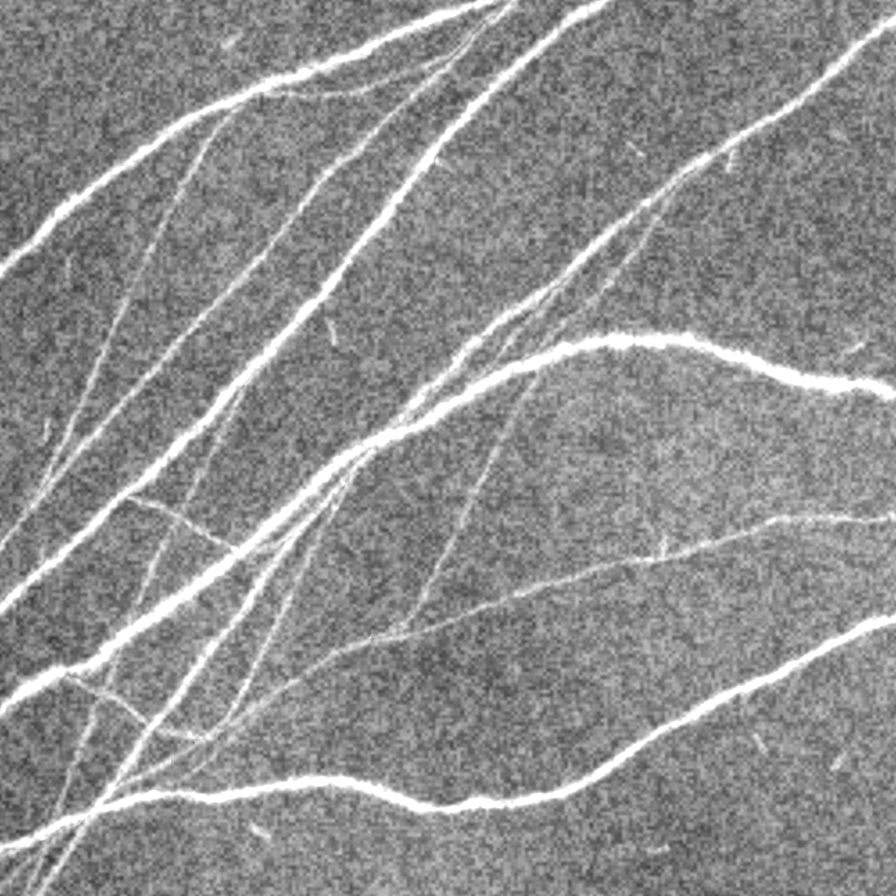
This texture is drawn by a Shadertoy shader. Its source:

```glsl
// Bright branching nerve fibres running diagonally over grainy grey tissue.

const int PATHS = 7;
const int BRANCHES = 15;
const float TISSUE_GREY = 0.505;
const float FINE_GRAIN = 0.25;
const float MID_GRAIN = 0.20;
const float COARSE_GRAIN = 0.08;
const float SHADING = 0.15;
const float FIBRE_GLOW = 0.64;
const float SPECK_CHANCE = 0.16;

// Each path: start height, slope, bend, wave size.
const vec4 PATH[PATHS] = vec4[PATHS](
    vec4( 0.05, 0.10,  0.13,  0.035),
    vec4( 0.00, 0.85, -0.45,  0.010),
    vec4( 0.20, 0.95, -0.55, -0.025),
    vec4(-0.06, 1.55, -0.53,  0.000),
    vec4( 0.325, 1.05, -0.13, -0.030),
    vec4( 0.39, 1.08,  0.00,  0.025),
    vec4( 0.685, 0.90, -0.55, 0.010));
// Each path: half width, brightness.
const vec2 BODY[PATHS] = vec2[PATHS](
    vec2(0.0058, 0.95), vec2(0.0042, 0.42), vec2(0.0076, 1.0),
    vec2(0.0056, 0.75), vec2(0.0062, 0.95), vec2(0.0044, 0.58),
    vec2(0.0062, 0.95));

float hash(vec2 p) {
    uvec2 q = uvec2(ivec2(p)) * uvec2(1597334673u, 3812015801u);
    uint n = (q.x ^ q.y) * 1597334673u;
    n = (n ^ (n >> 15)) * 2246822519u;
    n ^= n >> 13;
    return float(n >> 8) / 16777216.0;
}

float noise(vec2 p) {
    vec2 c = floor(p), f = p - c;
    f = f * f * (3.0 - 2.0 * f);
    return mix(mix(hash(c), hash(c + vec2(1, 0)), f.x),
               mix(hash(c + vec2(0, 1)), hash(c + vec2(1, 1)), f.x), f.y);
}

float pathHeight(int i, float x) {
    vec4 k = PATH[i];
    float seed = float(i) * 7.0 + 3.0;
    float wander = 0.030 * (noise(vec2(x * 8.0 + 5.0, seed)) - 0.5)
                 + 0.009 * (noise(vec2(x * 30.0 + 5.0, seed + 90.0)) - 0.5);
    return k.x + x * (k.y + x * k.z) + k.w * sin(7.854 * x) + wander;
}

// Soft cross section of a fibre, measured square to its slope.
float strand(float dy, float slope, float width) {
    float d = dy / sqrt(1.0 + slope * slope) / width;
    return exp(-d * d);
}

float fibres(vec2 p) {
    const float STEP = 0.004;
    float height[PATHS], slope[PATHS];
    float glow = 0.0;

    // Long fibres
    for (int i = 0; i < PATHS; i++) {
        height[i] = pathHeight(i, p.x);
        slope[i] = (pathHeight(i, p.x + STEP) - height[i]) / STEP;
        float bead = noise(vec2(p.x * 65.0, float(i) + 40.0));
        float width = BODY[i].x * (0.8 + 0.4 * bead);
        float light = BODY[i].y * (0.85 + 0.3 * bead);
        glow = max(glow, light * strand(p.y - height[i], slope[i], width));
    }

    // Thin branches that leave one fibre and join the next
    for (int b = 0; b < BRANCHES; b++) {
        float id = float(b);
        int lower = b % (PATHS - 1);
        float start = 0.85 * hash(vec2(id, 211.0)) - 0.05;
        float span = mix(0.16, 0.36, hash(vec2(id, 307.0)));
        float t = (p.x - start) / span;
        if (t < 0.0 || t > 1.0) continue;
        float blend = t * t * (3.0 - 2.0 * t);
        bool rising = hash(vec2(id, 401.0)) < 0.8;
        int from = rising ? lower : lower + 1;
        int to = rising ? lower + 1 : lower;
        float kink = 0.012 * (noise(vec2(p.x * 24.0 + 3.0, id + 500.0)) - 0.5);
        float y = mix(height[from], height[to], blend) + kink;
        float dy = mix(slope[from], slope[to], blend)
                 + (height[to] - height[from]) * 6.0 * t * (1.0 - t) / span;
        float bead = noise(vec2(p.x * 80.0 + 3.0, id + 600.0));
        float light = mix(0.28, 0.62, hash(vec2(id, 701.0))) * (0.7 + 0.5 * bead);
        glow = max(glow, light * strand(p.y - y, dy, 0.0042));
    }
    return glow;
}

// Sparse short bright cells
float specks(vec2 p) {
    vec2 cell = floor(p * 9.0), q = p * 9.0 - cell;
    vec2 center = 0.3 + 0.4 * vec2(hash(cell + 800.0), hash(cell + 850.0));
    float angle = 6.283 * hash(cell + 900.0);
    vec2 axis = vec2(cos(angle), sin(angle)) * 0.09;
    q -= center;
    q -= axis * clamp(dot(q, axis) / dot(axis, axis), -1.0, 1.0);
    float present = step(hash(cell + 950.0), SPECK_CHANCE);
    return 0.45 * present * exp(-dot(q, q) / 0.0014);
}

void mainImage(out vec4 fragColor, in vec2 fragCoord) {
    vec2 p = fragCoord / iResolution.y;
    vec2 turned = mat2(0.8, 0.6, -0.6, 0.8) * p + 2.0;

    // Grainy tissue with broad shading
    float grey = TISSUE_GREY
        + FINE_GRAIN * (noise(p * 250.0) - 0.5)
        + MID_GRAIN * (noise(turned * 135.0) - 0.5)
        + COARSE_GRAIN * (noise(turned * 45.0) - 0.5)
        + SHADING * (noise(p * 4.0 + 20.0) - 0.5)
        + 0.05 * (p.x - 0.5);

    // Ragged fibre edges
    vec2 ragged = vec2(noise(p * 170.0 + 60.0), noise(p * 170.0 + 700.0)) - 0.5;
    vec2 q = p + 0.003 * ragged;
    grey += FIBRE_GLOW * max(fibres(q), specks(q));

    fragColor = vec4(vec3(clamp(grey, 0.0, 1.0)), 1.0);
}
```
